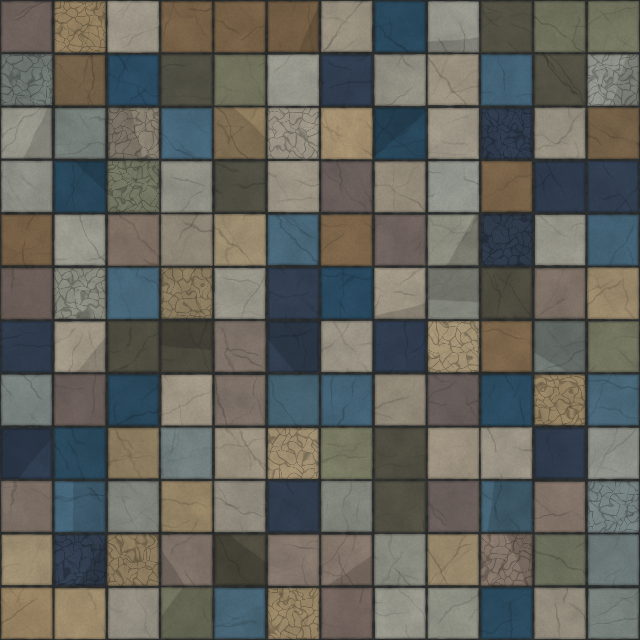
Write a Shadertoy shader that draws this pattern.

```glsl
#define TILES 12.0            // tiles across and down
#define HALF_TILE 0.478       // half a tile's side, in cells
#define CORNER 0.025          // corner radius
#define SIZE_JITTER 0.010     // uneven cutting and laying
#define GROUT vec3(0.165, 0.175, 0.170)
#define VEINS 4
#define VEIN_WIDTH 0.011
#define VEIN_DEPTH 0.17
#define CRACKLE_SHARE 0.09    // share of tiles with a dense crackle
#define WEDGE_SHARE 0.16      // share of tiles with a two-tone break
#define GRAIN 0.055

const vec3 GLAZES[15] = vec3[15](
    vec3(0.60, 0.57, 0.51), vec3(0.56, 0.53, 0.47), vec3(0.56, 0.56, 0.52),
    vec3(0.53, 0.54, 0.50), vec3(0.44, 0.48, 0.47), vec3(0.62, 0.55, 0.43),
    vec3(0.57, 0.50, 0.38), vec3(0.46, 0.38, 0.28), vec3(0.50, 0.45, 0.41),
    vec3(0.42, 0.37, 0.35), vec3(0.44, 0.45, 0.37), vec3(0.31, 0.30, 0.25),
    vec3(0.19, 0.24, 0.31), vec3(0.16, 0.28, 0.36), vec3(0.27, 0.39, 0.46));

vec3 hash(vec2 p) {
    vec3 q = fract(p.xyx * vec3(0.1031, 0.1030, 0.0973));
    q += dot(q, q.yxz + 33.33);
    return fract((q.xxy + q.yzz) * q.zyx);
}

float noise(vec2 p) {
    vec2 i = floor(p), f = fract(p);
    f = f * f * (3.0 - 2.0 * f);
    return mix(mix(hash(i).x, hash(i + vec2(1, 0)).x, f.x),
               mix(hash(i + vec2(0, 1)).x, hash(i + vec2(1, 1)).x, f.x), f.y);
}

float fbm(vec2 p) {
    float sum = 0.0, amp = 0.5;
    for (int i = 0; i < 4; i++) {
        sum += amp * noise(p);
        p = mat2(1.6, 1.2, -1.2, 1.6) * p + 7.3;
        amp *= 0.5;
    }
    return sum / 0.9375;
}

float roundedBox(vec2 p, vec2 halfSize, float radius) {
    vec2 q = abs(p) - halfSize + radius;
    return length(max(q, 0.0)) + min(max(q.x, q.y), 0.0) - radius;
}

// Gap between the nearest two cell points: zero on a crack
float crackle(vec2 p) {
    vec2 cell = floor(p);
    float near = 9.0, next = 9.0;
    for (int y = -1; y <= 1; y++)
    for (int x = -1; x <= 1; x++) {
        vec2 c = cell + vec2(x, y);
        float d = length(c + hash(c).xy - p);
        next = min(next, max(near, d));
        near = min(near, d);
    }
    return next - near;
}

// Signed distance to a wavering line through the tile
float fracture(vec2 p, vec3 seed, float waver) {
    float angle = 6.2832 * seed.x;
    return dot(p, vec2(cos(angle), sin(angle))) + 0.7 * (seed.y - 0.5) + waver;
}

vec3 tileColour(vec2 p, vec2 id, float px) {
    vec3 pick = hash(id + 41.0), kind = hash(id + 97.0);
    vec2 local = p + id * 13.0;
    vec3 col = GLAZES[int(pick.x * 15.0)];
    col *= 1.0 + 0.10 * (pick.y - 0.5) + vec3(0.04, 0.0, -0.04) * (pick.z - 0.5);

    // Mottling and grain
    col *= 1.0 + 0.16 * (fbm(local * 3.0) - 0.5);
    col *= 1.0 + GRAIN * (noise(local * 38.0) - 0.5);

    // Two-tone break
    float side = fracture(p, hash(id + 151.0), 0.03 * noise(local * 4.0));
    if (kind.x < WEDGE_SHARE) col *= 1.0 - 0.15 * smoothstep(-px, px, side);

    // Hairline veins, fading in and out
    for (int i = 0; i < VEINS; i++) {
        vec3 seed = hash(id + 211.0 + 31.0 * float(i));
        float waver = 0.30 * (fbm(local * 2.5 + 9.0 * float(i)) - 0.5);
        float vein = 1.0 - smoothstep(0.0, VEIN_WIDTH + px, abs(fracture(p, seed, waver)));
        float fade = smoothstep(0.35, 0.65, noise(local * 2.7 + 5.0 * float(i)));
        col *= 1.0 - VEIN_DEPTH * seed.z * fade * vein;
    }

    // Dense crackle
    if (kind.y < CRACKLE_SHARE) {
        vec2 bent = local * 5.5 + 1.2 * vec2(noise(local * 6.0), noise(local * 6.0 + 50.0));
        col *= 1.0 - 0.24 * (1.0 - smoothstep(0.0, 0.09 + 5.5 * px, crackle(bent)));
    }
    return col;
}

void mainImage(out vec4 fragColor, in vec2 fragCoord) {
    vec2 grid = fragCoord / iResolution.y * TILES;
    float px = TILES / iResolution.y;
    vec2 id = floor(grid), p = fract(grid) - 0.5;

    // Unevenly cut tile outline
    vec3 cut = hash(id + 7.0) - 0.5;
    vec2 shift = SIZE_JITTER * cut.xy;
    float wobble = 0.010 * (noise(grid * 7.0) - 0.5);
    float d = roundedBox(p - shift, vec2(HALF_TILE + SIZE_JITTER * cut.z), CORNER) + wobble;

    // Glaze, shaded towards the rim, over grout
    vec3 col = tileColour(p, id, px);
    col *= mix(0.80, 1.0, smoothstep(0.0, 0.055, -d));
    vec3 grout = GROUT * (0.88 + 0.24 * noise(grid * 16.0));
    fragColor = vec4(mix(col, grout, smoothstep(-0.7 * px, 0.7 * px, d)), 1.0);
}
```
